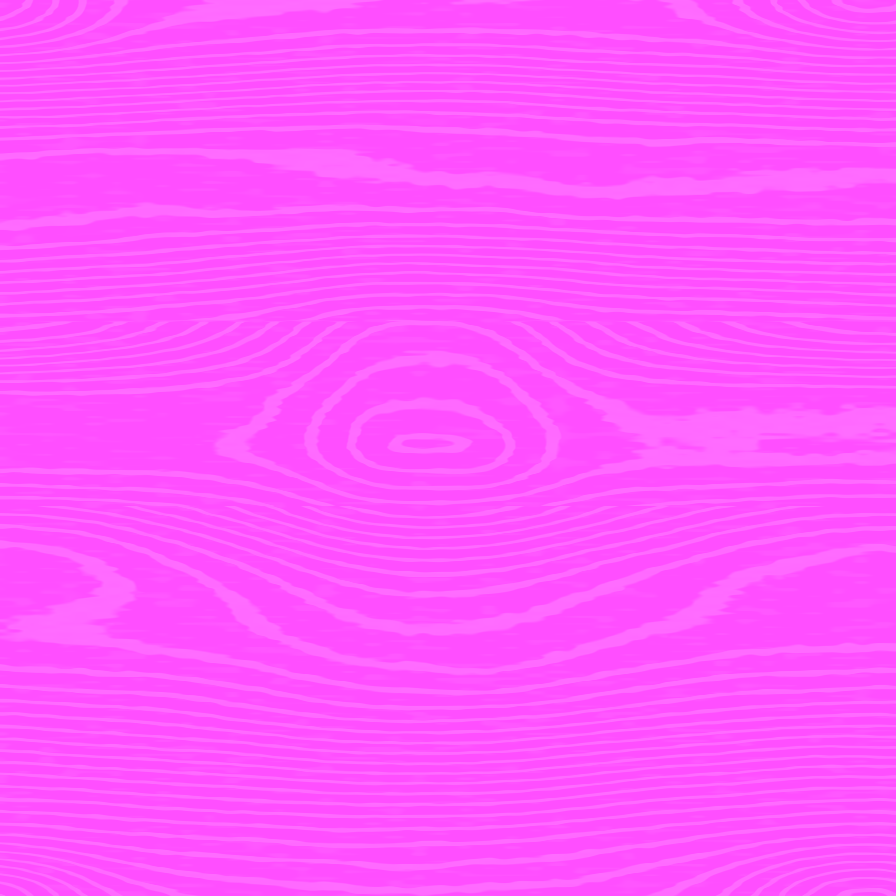
Write a Shadertoy shader that draws this texture.

```glsl
const vec3 BASE_COLOR = vec3(1.0, 0.307, 1.0);
const vec3 LINE_COLOR = vec3(1.0, 0.425, 1.0);
const float TAU = 6.2831853;
const vec2 EYE = vec2(0.48, 0.495);       // knot centre, y measured downwards
const float RING_DENSITY = 55.0;          // growth lines per canvas height
const float DENSITY_SWING = 1.5;          // crowding of lines into bundles
const float LINE_HALF_WIDTH = 0.13;       // as a share of one ring
const float ARCH_HEIGHT = 0.025;
const float EYE_RINGS = 3.5;
const float EYE_WIDTH = 0.13;
const float UPPER_SEAM = 0.358;
const float LOWER_SEAM = 0.565;
const vec2 CORNER_KNOT_SIZE = vec2(0.13, 0.05);
const float CORNER_RINGS = 5.0;
const vec2 WAVE_SCALE = vec2(2.5, 7.0);
const vec2 RIPPLE_SCALE = vec2(11.0, 30.0);
const vec2 FIBER_SCALE = vec2(55.0, 260.0);
const float WAVE_AMOUNT = 1.6;
const float RIPPLE_AMOUNT = 0.22;
const float FIBER_AMOUNT = 0.12;
const float STREAK_STRENGTH = 0.3;

float hash(vec2 p) {
    vec3 q = fract(vec3(p.xyx) * 0.1031);
    q += dot(q, q.yzx + 33.33);
    return fract((q.x + q.y) * q.z);
}

float noise(vec2 p) {
    vec2 cell = floor(p);
    vec2 f = fract(p);
    f = f * f * (3.0 - 2.0 * f);
    float low = mix(hash(cell), hash(cell + vec2(1, 0)), f.x);
    float high = mix(hash(cell + vec2(0, 1)), hash(cell + vec2(1, 1)), f.x);
    return mix(low, high, f.y);
}

// Ring count down the board, alternating tight bundles and open bands
float ringCount(float y) {
    float phase = 4.11 * (y - 0.11) + 1.35 * (y - 0.11) * (0.84 - y);
    return RING_DENSITY * y + DENSITY_SWING * sin(TAU * phase);
}

float growthField(vec2 p) {
    vec2 fromEye = p - EYE;
    float arch = 0.5 + 0.5 * cos(TAU * fromEye.x);

    // Lines bow away from the knot and close into rings around it
    float bowedY = p.y - ARCH_HEIGHT * arch * clamp(fromEye.y / 0.08, -1.0, 1.0);
    float across = ringCount(bowedY) - ringCount(EYE.y);
    float along = EYE_RINGS * (1.0 - exp(-pow(fromEye.x / EYE_WIDTH, 2.0)));
    float field = length(vec2(across, along));

    // Steep arches cut off by the tight bundles
    float upper = step(UPPER_SEAM, p.y) * (1.0 - smoothstep(0.365, 0.45, p.y));
    float lower = step(LOWER_SEAM, p.y) * (1.0 - smoothstep(0.575, 0.72, p.y));
    field += (6.0 * upper + 3.5 * lower) * (1.0 - arch);

    // Knot wrapped around the corners
    vec2 corner = fract(p - vec2(0.97, 0.0) + 0.5) - 0.5;
    corner /= CORNER_KNOT_SIZE;
    field += CORNER_RINGS * exp(-dot(corner, corner));

    field += WAVE_AMOUNT * (noise(p * WAVE_SCALE + 3.7) - 0.5);
    field += RIPPLE_AMOUNT * (noise(p * RIPPLE_SCALE + 17.0) - 0.5);
    return field;
}

void mainImage(out vec4 fragColor, in vec2 fragCoord) {
    vec2 p = fragCoord / iResolution.xy;
    p.y = 1.0 - p.y;

    // Growth lines with fibrous edges
    float field = growthField(p);
    float fiber = noise(p * FIBER_SCALE);
    float soft = clamp(0.6 * fwidth(field), 0.035, 0.35);
    float rough = field + FIBER_AMOUNT * (fiber - 0.5);
    float fromLine = abs(fract(rough) - 0.5);
    float line = 1.0 - smoothstep(-soft, soft, fromLine - LINE_HALF_WIDTH);

    // Short pale fibres on the ground, slight mottling in the lines
    float streak = smoothstep(0.62, 0.95, noise(p * FIBER_SCALE * vec2(0.7, 1.0) + 91.0));
    float pale = line * (0.86 + 0.14 * fiber);
    pale = max(pale, STREAK_STRENGTH * streak);
    fragColor = vec4(mix(BASE_COLOR, LINE_COLOR, pale), 1.0);
}
```
